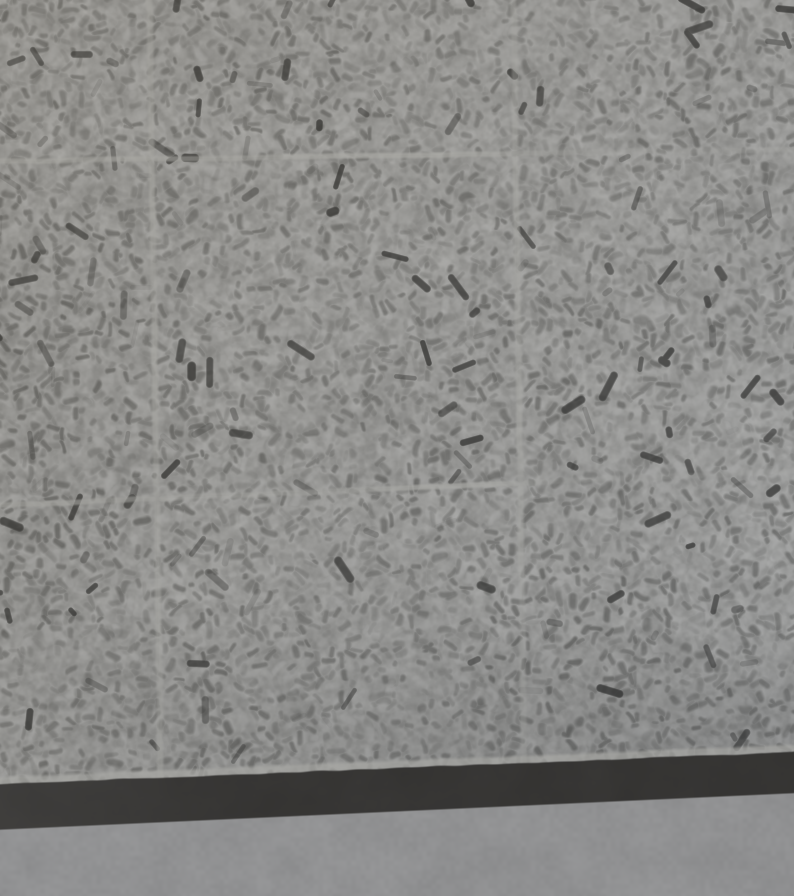
Give the GLSL for this texture, as a Shadertoy shader.

```glsl
// Speckled granite wall tiles with pale joints, a dark recess and a plain grey floor.

const vec3 STONE = vec3(0.592, 0.592, 0.584);
const vec3 FLECK = vec3(0.31, 0.31, 0.30);
const vec3 CRYSTAL = vec3(0.67, 0.67, 0.665);
const vec3 JOINT = vec3(0.665, 0.665, 0.65);
const vec3 RECESS = vec3(0.212, 0.208, 0.202);
const vec3 FLOOR = vec3(0.565, 0.567, 0.572);

const float COLUMN_START = 0.167;   // first vertical joint at the top
const float COLUMN_WIDTH = 0.406;
const float COLUMN_LEAN = 0.014;
const vec2 ROW_START = vec2(0.820, 0.015);   // height and slope of the first joint
const vec2 ROW_STEP = vec2(0.384, -0.028);   // spacing and its change along x
const vec2 WALL_EDGE = vec2(0.125, 0.040);   // height and slope
const vec2 FLOOR_EDGE = vec2(0.074, 0.046);
const float JOINT_HALF = 0.0028;
const float FLECK_DENSITY = 92.0;

float hash(vec2 p) {
    vec3 q = fract(vec3(p.xyx) * 0.1031);
    q += dot(q, q.yzx + 33.33);
    return fract((q.x + q.y) * q.z);
}

float noise(vec2 p) {
    vec2 i = floor(p), f = fract(p);
    f = f * f * (3.0 - 2.0 * f);
    return mix(mix(hash(i), hash(i + vec2(1, 0)), f.x),
               mix(hash(i + vec2(0, 1)), hash(i + vec2(1, 1)), f.x), f.y);
}

float fbm(vec2 p) {
    float sum = 0.0, amp = 0.5;
    for (int i = 0; i < 4; i++) {
        sum += amp * noise(p);
        p = mat2(1.6, 1.2, -1.2, 1.6) * p + 17.3;
        amp *= 0.5;
    }
    return sum / 0.9375;
}

// Soft, randomly turned grains, one per cell; returns the strongest coverage.
float grains(vec2 p, float seed) {
    vec2 cell = floor(p);
    float cover = 0.0;
    for (int y = -1; y <= 1; y++)
    for (int x = -1; x <= 1; x++) {
        vec2 id = cell + vec2(x, y) + seed;
        vec2 d = p - (cell + vec2(x, y)) - vec2(hash(id), hash(id + 41.7));
        float angle = 6.2832 * hash(id + 83.1);
        vec2 axis = vec2(cos(angle), sin(angle));
        float halfLength = mix(0.1, 0.55, hash(id + 12.9));
        d -= axis * clamp(dot(d, axis), -halfLength, halfLength);
        float radius = mix(0.18, 0.36, hash(id + 67.3));
        float strength = pow(hash(id + 29.5), 1.4);
        cover = max(cover, strength * (1.0 - smoothstep(radius * 0.3, radius + 0.2, length(d))));
    }
    return cover;
}

float jointLine(float d, float halfWidth) {
    return 1.0 - smoothstep(halfWidth * 0.4, halfWidth * 1.7, abs(d));
}

vec3 granite(vec2 p) {
    // Broad clouds control how crowded the dark grains look
    float cloud = fbm(p * 8.0 + 3.1);
    vec2 bent = p + 0.006 * (vec2(noise(p * 60.0), noise(p * 60.0 + 31.0)) - 0.5);
    vec3 col = STONE + 0.11 * (fbm(p * 75.0) - 0.5) + 0.05 * (noise(p * 210.0) - 0.5);
    col = mix(col, CRYSTAL, 0.55 * grains(bent * 70.0, 211.0));
    float dark = grains(bent * FLECK_DENSITY, 0.0) * mix(0.45, 0.95, cloud);
    col = mix(col, FLECK, 0.75 * dark);
    // Rare larger, blacker grains
    col = mix(col, FLECK * 0.7, 0.8 * smoothstep(0.8, 1.0, grains(p * 40.0, 503.0)));
    return col;
}

void mainImage(out vec4 fragColor, in vec2 fragCoord) {
    vec2 p = fragCoord / iResolution.y;
    float aa = 1.0 / iResolution.y;

    // Wall tiles, each a little lighter or darker
    float column = (p.x - COLUMN_START - COLUMN_LEAN * (1.0 - p.y)) / COLUMN_WIDTH;
    float rowSize = ROW_STEP.x + ROW_STEP.y * p.x;
    float row = (ROW_START.x + ROW_START.y * p.x - p.y) / rowSize;
    vec3 wall = granite(p) + 0.016 * (hash(floor(vec2(column, row)) + 9.0) - 0.5);

    // Joints with uneven fading
    float wobble = 0.0015 * (noise(p * 45.0) - 0.5);
    float dx = (fract(column + 0.5) - 0.5) * COLUMN_WIDTH + wobble;
    float dy = (fract(row + 0.5) - 0.5) * rowSize + wobble;
    float wear = mix(0.3, 0.85, noise(p * 13.0 + 5.0));
    float fade = 1.0 - 0.65 * smoothstep(0.55, 0.68, p.x);
    float joints = max(jointLine(dx, JOINT_HALF * 1.15) * 0.85, jointLine(dy, JOINT_HALF) * fade);
    wall = mix(wall, JOINT, joints * wear);

    // Uneven light: warm at upper left, cool at right, dim near the base
    wall *= 1.0 + 0.09 * (fbm(p * 3.0 + 8.0) - 0.5);
    wall *= 1.0 - 0.10 * smoothstep(0.36, 0.14, p.y) * smoothstep(-0.2, 0.7, p.x);
    wall += vec3(0.008, 0.002, -0.008) * (p.y - p.x);

    // Pale lip, dark recess and floor
    float wallD = p.y - WALL_EDGE.x - WALL_EDGE.y * p.x + wobble;
    float floorD = p.y - FLOOR_EDGE.x - FLOOR_EDGE.y * p.x;
    wall = mix(wall, JOINT, 0.65 * jointLine(wallD - 0.004, 0.004));
    vec3 recess = RECESS + 0.02 * (fbm(p * 30.0) - 0.5) + 0.03 * smoothstep(0.3, 0.0, p.x);
    vec3 ground = FLOOR + 0.045 * (fbm(p * 28.0) - 0.5) + 0.02 * (noise(p * 190.0) - 0.5);
    vec3 col = mix(recess, wall, smoothstep(-1.2 * aa, 1.2 * aa, wallD));
    col = mix(ground, col, smoothstep(-1.2 * aa, 1.2 * aa, floorD));
    fragColor = vec4(clamp(col, 0.0, 1.0), 1.0);
}
```
